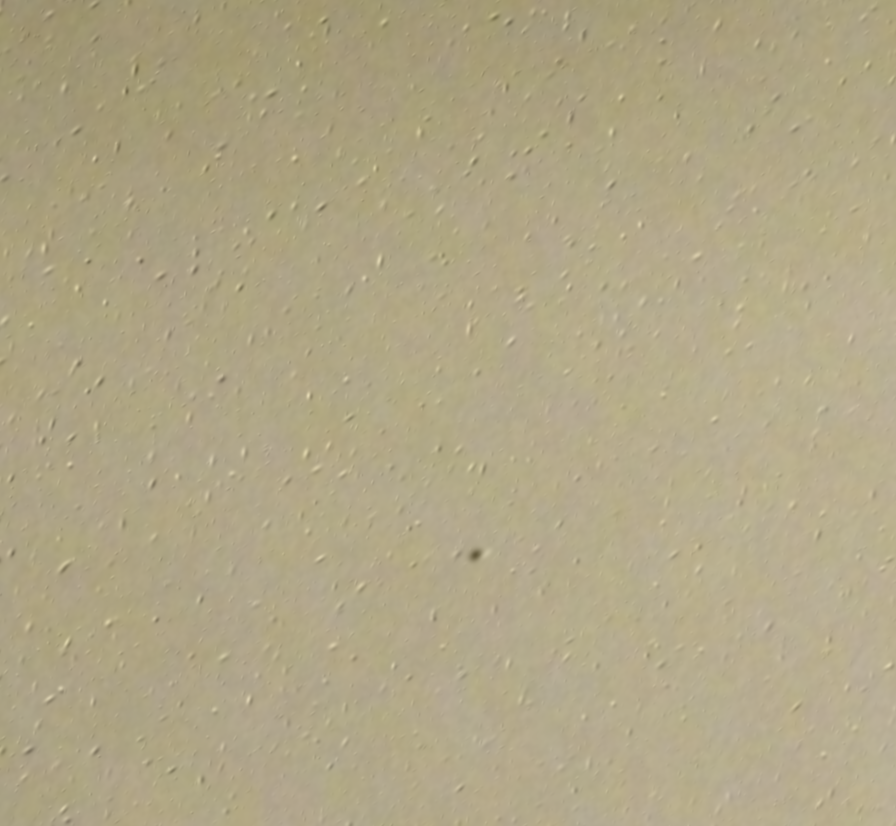
Write a WebGL 2 fragment shader that draws this texture.

```glsl
#version 300 es
precision highp float;
// Draws a softly lit, sandy beige wall with fine slanted grain and tiny chips.

uniform vec2 u_resolution;
out vec4 fragColor;

float hash(vec2 p) {
  vec3 q = fract(vec3(p.xyx) * 0.1031);
  q += dot(q, q.yzx + 33.33);
  return fract((q.x + q.y) * q.z);
}

float valueNoise(vec2 p) {
  vec2 cell = floor(p), f = fract(p);
  f = f * f * (3.0 - 2.0 * f);
  float low = mix(hash(cell), hash(cell + vec2(1, 0)), f.x);
  float high = mix(hash(cell + vec2(0, 1)), hash(cell + vec2(1, 1)), f.x);
  return mix(low, high, f.y) * 2.0 - 1.0;
}

vec2 rotate(vec2 p, float angle) {
  float c = cos(angle), s = sin(angle);
  return vec2(c * p.x + s * p.y, c * p.y - s * p.x);
}

float blob(vec2 p) {
  return exp(-dot(p, p));
}

// Scattered slanted chips: a lit or shaded core with an opposite edge beside it.
float chips(vec2 p, float density, float seed) {
  vec2 base = floor(p);
  float relief = 0.0;
  for (int y = -1; y <= 1; y++) {
    for (int x = -1; x <= 1; x++) {
      vec2 cell = base + vec2(x, y);
      vec2 id = cell + seed;
      if (hash(id) > density) continue;
      vec2 centre = cell + vec2(hash(id + 17.3), hash(id + 41.7));
      float angle = 1.0 + 0.9 * (hash(id + 73.1) - 0.5);
      vec2 q = rotate(p - centre, angle);
      vec2 size = vec2(mix(0.12, 0.27, hash(id + 95.9)), mix(0.07, 0.12, hash(id + 127.4)));
      float strength = mix(0.25, 1.0, pow(hash(id + 151.2), 2.0));
      float side = hash(id + 183.6) < 0.5 ? -1.0 : 1.0;
      float edge = blob((q + vec2(0.03, side * 0.15)) / size);
      relief += side * strength * (blob(q / size) - 0.65 * edge);
    }
  }
  return relief;
}

void main() {
  vec2 uv = gl_FragCoord.xy / u_resolution;
  vec2 p = gl_FragCoord.xy / u_resolution.y;

  // Light falling from the right, with shade along the top
  float light = 0.52 + 0.40 * uv.x - 0.45 * smoothstep(0.55, 1.1, uv.y);
  light += 0.04 * valueNoise(p * 5.0) + 0.03 * valueNoise(p * 13.0 + 7.0);
  vec3 colour = mix(vec3(0.60, 0.56, 0.43), vec3(0.74, 0.70, 0.58), light);
  colour.b += 0.015 * (0.5 - uv.y);

  // Faint yellow, mauve and green tints
  float warmth = valueNoise(p * 24.0 + 31.0) + 0.7 * valueNoise(p * 52.0 + 57.0);
  float green = valueNoise(p * 30.0 + 83.0);
  colour += warmth * vec3(0.003, 0.004, -0.018);
  colour += green * vec3(-0.006, 0.005, -0.002);

  // Fine grain stretched along the slant
  vec2 slanted = rotate(p, 1.0);
  float grain = 0.012 * valueNoise(slanted * vec2(75.0, 130.0) + 200.0);
  grain += 0.009 * valueNoise(slanted * vec2(150.0, 210.0) + 400.0);

  // Chips, strongest towards the upper left
  float roughness = mix(1.0, 0.6, smoothstep(0.2, 1.0, uv.x - 0.5 * uv.y + 0.3));
  grain += 0.21 * roughness * chips(p * 38.0, 0.42, 11.0);
  grain += 0.07 * roughness * chips(p * 68.0, 0.65, 307.0);
  colour += grain * vec3(1.0, 0.99, 0.90);

  // One larger pit with a lit rim
  vec2 pit = rotate(p - vec2(0.576, 0.328), 0.7);
  colour -= 0.32 * blob(pit / vec2(0.008, 0.006));
  colour += 0.10 * blob((pit - vec2(0.010, -0.007)) / vec2(0.009, 0.004));

  fragColor = vec4(clamp(colour, 0.0, 1.0), 1.0);
}
```
